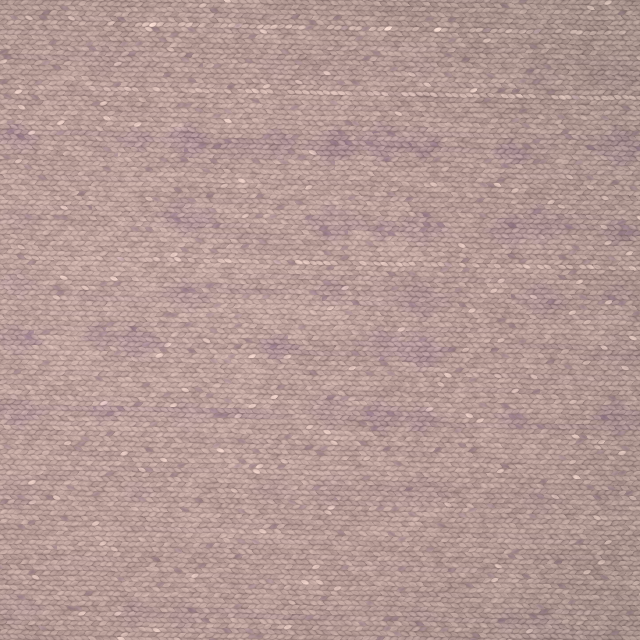
Write a Shadertoy shader that draws this texture.

```glsl
const vec2 STITCHES = vec2(90.0, 128.0);      // stitches across and down
const vec3 SHADOW = vec3(0.52, 0.42, 0.41);
const vec3 LIGHT = vec3(0.86, 0.75, 0.72);
const vec3 PURPLE_TINT = vec3(-0.015, -0.022, 0.024);
const vec3 GREY_TINT = vec3(-0.035, 0.002, -0.008);
const float ROW_DROP = 0.018;                 // fall of the rows from left to right
const float MOTIF_COLUMNS = 11.0;
const vec2 MOTIF_HALF = vec2(0.050, 0.029);
const float MOTIF_DEPTH = 0.17;
const float TONE_VARIATION = 0.24;
const float GRAIN = 0.24;
const int BANDS = 8;
const float BAND_Y[BANDS] = float[](0.035, 0.225, 0.355, 0.462, 0.540, 0.650, 0.772, 0.895);
const float BAND_STRENGTH[BANDS] = float[](0.45, 0.35, 0.85, 1.0, 0.65, 0.75, 0.9, 0.25);
const int DASH_LINES = 3;
const float DASH_Y[DASH_LINES] = float[](0.588, 0.852, 0.958);

float hash(vec2 p) {
    vec3 q = fract(p.xyx * 0.1031);
    q += dot(q, q.yzx + 33.33);
    return fract((q.x + q.y) * q.z);
}

float cornerSlope(vec2 corner, vec2 offset) {
    float angle = 6.2832 * hash(corner);
    return dot(vec2(cos(angle), sin(angle)), offset);
}

float gradientNoise(vec2 p) {
    vec2 i = floor(p), f = fract(p);
    vec2 u = f * f * f * (f * (f * 6.0 - 15.0) + 10.0);
    vec2 e = vec2(1.0, 0.0);
    return mix(mix(cornerSlope(i, f), cornerSlope(i + e, f - e), u.x),
               mix(cornerSlope(i + e.yx, f - e.yx), cornerSlope(i + 1.0, f - 1.0), u.x), u.y);
}

// Worn diamonds set in loose columns along each band
float motifs(vec2 p) {
    float column = floor(p.x * MOTIF_COLUMNS);
    float cover = 0.0;
    for (int band = 0; band < BANDS; band++) {
        for (float side = -1.0; side <= 1.0; side++) {
            float id = column + side + 20.0;
            vec2 key = vec2(id, float(band) * 7.0 + 3.0);
            float shift = 0.6 * (hash(vec2(id, 91.0)) - 0.5);
            vec2 centre = vec2((column + side + 0.5 + shift) / MOTIF_COLUMNS,
                               BAND_Y[band] + 0.016 * (hash(key + 40.0) - 0.5));
            vec2 size = MOTIF_HALF * mix(0.65, 1.15, hash(key + 17.0));
            vec2 d = abs(p - centre) / size;
            float diamond = 1.0 - smoothstep(0.65, 1.1, d.x + d.y * 0.85);
            float strength = BAND_STRENGTH[band] * smoothstep(0.05, 0.6, hash(key));
            cover = max(cover, diamond * strength);
        }
    }
    return cover;
}

// Thin dark runs of weft, strongest near the bands
float streaks(vec2 p) {
    float near = 0.0;
    for (int band = 0; band < BANDS; band++) {
        float d = (p.y - BAND_Y[band]) / 0.018;
        near = max(near, BAND_STRENGTH[band] * exp(-d * d));
    }
    float run = smoothstep(0.08, 0.45, gradientNoise(p * vec2(4.0, 75.0) + 11.0));
    return run * (0.2 + 0.8 * near);
}

void mainImage(out vec4 fragColor, in vec2 fragCoord) {
    vec2 uv = fragCoord / iResolution.xy;
    vec2 cloth = uv + vec2(0.0, ROW_DROP * (uv.x - 0.5));
    cloth += 0.0018 * vec2(gradientNoise(uv * 22.0), gradientNoise(uv * 19.0 + 50.0));

    // Staggered stitches that lean the other way on every second row
    vec2 grid = cloth * STITCHES;
    float row = floor(grid.y);
    float parity = mod(row, 2.0);
    grid.x += 0.5 * parity + (parity - 0.5) * (fract(grid.y) - 0.5);
    vec2 cell = vec2(floor(grid.x), row) + 8.0;
    vec2 q = 2.0 * fract(grid) - 1.0;
    q += 0.35 * (vec2(hash(cell + 5.0), hash(cell + 9.0)) - 0.5);
    float soft = 0.35 + 0.6 * STITCHES.y / iResolution.y;
    float thread = 1.0 - smoothstep(0.75 - soft, 0.75 + soft, dot(q * q, vec2(0.8, 1.0)));

    // Motif edges step from row to row
    vec2 rowPoint = vec2(cloth.x + 0.014 * (hash(vec2(row + 8.0, 2.0)) - 0.5), (row + 0.5) / STITCHES.y);
    float worn = motifs(rowPoint);
    worn *= 0.75 + 0.6 * gradientNoise(uv * vec2(25.0, 45.0) + 7.0);
    worn = clamp(max(worn, 0.75 * streaks(rowPoint)), 0.0, 1.0);

    // Thread relief, uneven yarn and fine grain
    float tone = 0.38 + mix(0.32, 0.38, worn) * thread - MOTIF_DEPTH * worn;
    tone += TONE_VARIATION * (hash(cell) - 0.5) * (1.0 - 0.5 * worn);
    tone += GRAIN * gradientNoise(grid * vec2(1.7, 1.4));
    tone += 0.09 * gradientNoise(uv * vec2(7.0, 28.0) + 31.0);

    // Pale dashed weft lines
    for (int i = 0; i < DASH_LINES; i++) {
        float onRow = 1.0 - step(0.5, abs(row - floor(DASH_Y[i] * STITCHES.y)));
        float fade = smoothstep(0.1, 0.6, uv.x + 0.35 * hash(cell + 3.0));
        tone += 0.26 * onRow * thread * fade * step(0.35, hash(cell + 61.0));
    }

    // Sparse glints and dark snags
    float fleck = hash(cell + 23.0);
    float snag = step(0.965 - 0.07 * worn, fleck) * thread;
    tone += 0.35 * thread * (1.0 - step(0.012, fleck)) - 0.24 * snag;

    // Warm light from the left, grey falloff on the right
    vec2 glow = (uv - vec2(0.22, 0.50)) * vec2(1.0, 1.15);
    tone += 0.11 * exp(-4.0 * dot(glow, glow)) - 0.05;
    float corner = smoothstep(0.45, 1.0, length((uv - vec2(0.3, 0.47)) * vec2(1.0, 1.2)));
    tone -= 0.11 * corner;

    vec3 color = mix(SHADOW, LIGHT, tone);
    color += PURPLE_TINT * (worn + 0.8 * snag) + GREY_TINT * 0.7 * corner;
    fragColor = vec4(clamp(color, 0.0, 1.0), 1.0);
}
```
